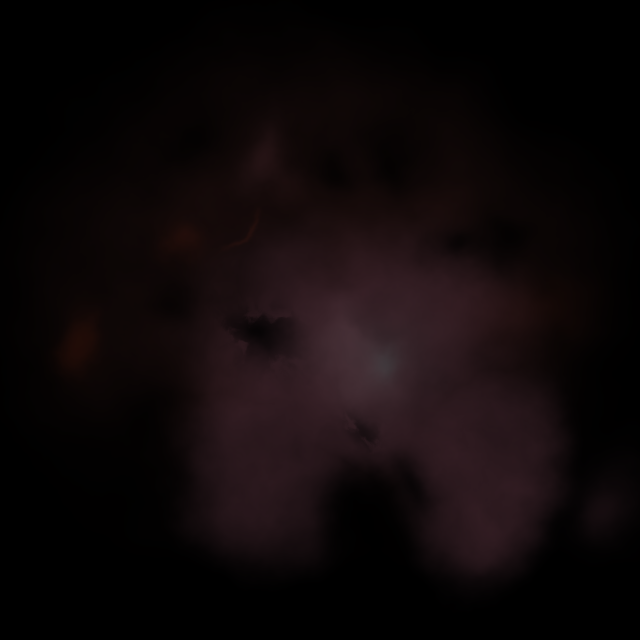
A Shadertoy shader for this background:

```glsl
// Draws a dim mauve and rust nebula with a pale core and dark dust on black.

const vec3 RUST   = vec3(0.078, 0.037, 0.034);
const vec3 MAUVE  = vec3(0.195, 0.112, 0.135);
const vec3 EMBER  = vec3(0.085, 0.026, 0.010);
const vec3 PALE   = vec3(0.085, 0.085, 0.088);
const vec3 TEAL   = vec3(0.015, 0.050, 0.045);

float hash(vec2 p) {
    return fract(sin(dot(p, vec2(127.1, 311.7))) * 43758.545);
}

float noise(vec2 p) {
    vec2 cell = floor(p), f = fract(p);
    f = f * f * (3.0 - 2.0 * f);
    float low  = mix(hash(cell), hash(cell + vec2(1, 0)), f.x);
    float high = mix(hash(cell + vec2(0, 1)), hash(cell + vec2(1, 1)), f.x);
    return mix(low, high, f.y);
}

float fbm(vec2 p) {
    float sum = 0.0, amp = 0.5;
    for (int i = 0; i < 6; i++) {
        sum += amp * noise(p);
        p = mat2(1.6, 1.2, -1.2, 1.6) * p + 7.3;
        amp *= 0.5;
    }
    return sum;
}

// Soft elliptical falloff without an end
float glow(vec2 p, vec2 center, vec2 radius) {
    vec2 d = (p - center) / radius;
    return exp(-dot(d, d));
}

// Flat-topped ellipse that reaches zero just past its radius
float cloud(vec2 p, vec2 center, vec2 radius) {
    return 1.0 - smoothstep(0.45, 1.15, length((p - center) / radius));
}

vec2 warp(vec2 p, float scale, float amount) {
    return p + amount * (vec2(fbm(p * scale), fbm(p * scale + 31.7)) - 0.49);
}

// Union of the bright body and its hanging lobes
float mauveMask(vec2 p) {
    float body = cloud(p, vec2(0.56, 0.46), vec2(0.27, 0.22));
    float left = cloud(p, vec2(0.43, 0.28), vec2(0.15, 0.20));
    float right = cloud(p, vec2(0.76, 0.27), vec2(0.15, 0.20));
    float bridge = cloud(p, vec2(0.58, 0.35), vec2(0.22, 0.13));
    return max(max(body, bridge), max(left, right));
}

// Combined darkness of the large gaps in the gas
float voids(vec2 p) {
    float light = 1.0;
    light *= 1.0 - 0.90 * glow(p, vec2(0.57, 0.16), vec2(0.070, 0.080));
    light *= 1.0 - 0.75 * glow(p, vec2(0.66, 0.24), vec2(0.035, 0.035));
    light *= 1.0 - 0.75 * glow(p, vec2(0.20, 0.26), vec2(0.120, 0.120));
    light *= 1.0 - 0.60 * glow(p, vec2(0.23, 0.36), vec2(0.050, 0.050));
    light *= 1.0 - 0.75 * glow(p, vec2(0.76, 0.63), vec2(0.050, 0.040));
    light *= 1.0 - 0.65 * glow(p, vec2(0.68, 0.63), vec2(0.035, 0.025));
    light *= 1.0 - 0.75 * glow(p, vec2(0.60, 0.76), vec2(0.045, 0.045));
    light *= 1.0 - 0.65 * glow(p, vec2(0.50, 0.76), vec2(0.035, 0.030));
    light *= 1.0 - 0.65 * glow(p, vec2(0.29, 0.76), vec2(0.040, 0.045));
    light *= 1.0 - 0.55 * glow(p, vec2(0.29, 0.54), vec2(0.040, 0.030));
    light *= 1.0 - 0.80 * glow(p, vec2(0.95, 0.42), vec2(0.060, 0.050));
    light *= 1.0 - 0.70 * glow(p, vec2(0.91, 0.20), vec2(0.035, 0.060));
    return light;
}

// Speckled dust in a slanted patch
float dustPatch(vec2 p, vec2 center, vec2 radius) {
    vec2 d = mat2(0.8, 0.6, -0.6, 0.8) * (p - center);
    float patchMask = glow(d, vec2(0.0), radius);
    float grain = smoothstep(0.36, 0.62, fbm(p * 38.0) + 0.22 * patchMask);
    return patchMask * grain;
}

// Glowing lower-right part of a ring
float filament(vec2 p, vec2 center, float radius) {
    vec2 d = p - center;
    float side = smoothstep(0.5, 1.0, dot(normalize(d + 0.0001), vec2(0.77, -0.64)));
    float offset = (length(d) - radius) / 0.006;
    return side * exp(-offset * offset);
}

void mainImage(out vec4 fragColor, in vec2 fragCoord) {
    vec2 uv = fragCoord / iResolution.xy;
    vec2 p = warp(uv, 6.0, 0.13);
    vec2 fine = warp(uv, 14.0, 0.06);
    float broad = fbm(uv * 5.0 + 3.0);
    float detail = fbm(fine * 13.0 + 19.0);

    // Rust haze and mauve gas
    float haze = cloud(p, vec2(0.48, 0.53), vec2(0.49, 0.41));
    vec3 color = RUST * haze * (0.30 + 0.85 * broad + 0.45 * detail);
    vec3 gas = MAUVE * (0.52 + 0.45 * broad + 0.45 * detail);
    color = mix(color, gas, 0.92 * mauveMask(p));
    color += 0.35 * MAUVE * glow(p, vec2(0.41, 0.75), vec2(0.030, 0.050));
    color += 0.45 * MAUVE * glow(p, vec2(0.97, 0.22), vec2(0.060, 0.060));

    // Warm embers
    color += EMBER * glow(fine, vec2(0.124, 0.450), vec2(0.025, 0.045));
    color += 0.7 * EMBER * glow(fine, vec2(0.28, 0.625), vec2(0.030, 0.025));
    color += 0.4 * EMBER * glow(p, vec2(0.82, 0.51), vec2(0.100, 0.050));
    color += 0.6 * EMBER * filament(fine, vec2(0.345, 0.655), 0.052);

    // Dark gaps, dust and the pale core
    color *= voids(p);
    color *= 1.0 - 0.85 * dustPatch(fine, vec2(0.41, 0.473), vec2(0.060, 0.038));
    color *= 1.0 - 0.50 * dustPatch(fine, vec2(0.57, 0.335), vec2(0.030, 0.025));
    color += PALE * glow(fine, vec2(0.585, 0.44), vec2(0.085, 0.070));
    color += TEAL * glow(fine, vec2(0.61, 0.438), vec2(0.028, 0.022));
    fragColor = vec4(max(color, 0.0), 1.0);
}
```
